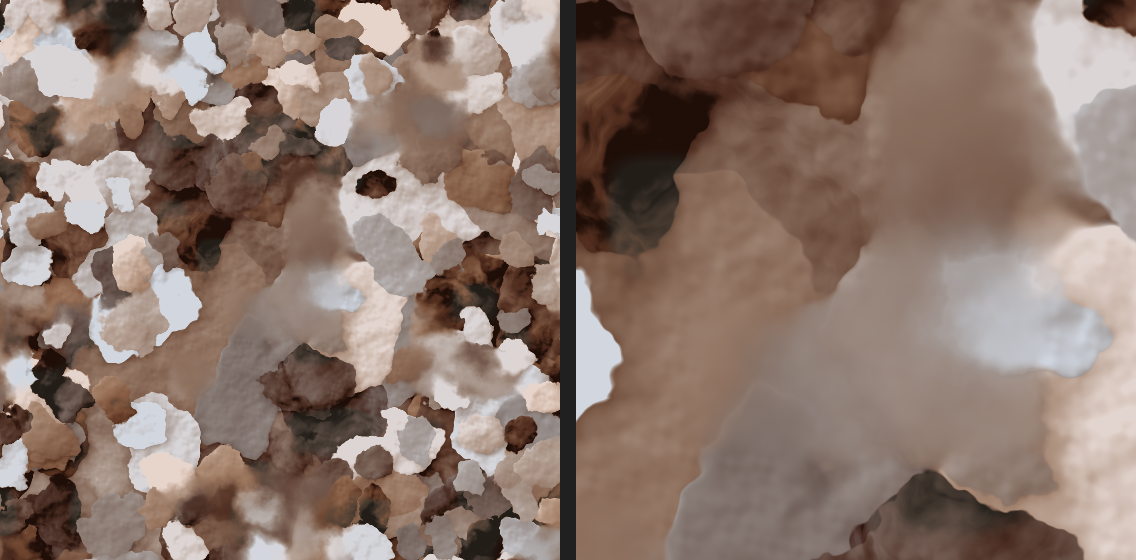
Left: the whole. Right: its middle third, enlarged.
Give the GLSL for this texture, as a Shadertoy shader.

```glsl
// Heap of torn clay and shell flakes: large in the middle, small at the rim.
// Layers of jittered, noise-warped splats are painted coarse to fine, each with
// its own tone, slope, rim and shadow; relief, crags and soft spots finish it.

const int LAYERS = 5;
const float COARSE_CELL = 0.25;     // cell size of the first layer
const float CELL_SHRINK = 0.71;     // size ratio between layers
const float EDGE_WARP = 0.34;       // raggedness of outlines, in cells
const float SHARP_EDGE = 0.0012;    // half width of a crisp outline
const float SOFT_EDGE = 0.035;      // half width inside a soft spot
const float SHADOW_REACH = 0.010;
const float SHADOW_DEPTH = 0.26;
const float RIM_WIDTH = 0.005;
const float RELIEF_SCALE = 11.0;
const float RELIEF_DEPTH = 1.15;
const float CRAG_DEPTH = 0.85;
const float TONE_BIAS = 0.05;
const vec2 LIGHT_DIR = vec2(-0.6, 0.8);

const vec3 UMBER = vec3(0.12, 0.055, 0.03);
const vec3 RUST = vec3(0.31, 0.18, 0.13);
const vec3 BROWN = vec3(0.45, 0.33, 0.27);
const vec3 CLAY = vec3(0.57, 0.47, 0.41);
const vec3 SAND = vec3(0.69, 0.62, 0.58);
const vec3 CHALK = vec3(0.86, 0.835, 0.835);
const vec3 SLATE = vec3(0.30, 0.31, 0.28);
const vec3 WARM_SHIFT = vec3(0.09, -0.01, -0.09);

vec3 hash3(vec2 p) {
    vec3 q = fract(p.xyx * vec3(0.1031, 0.1030, 0.0973));
    q += dot(q, q.yxz + 33.33);
    return fract((q.xxy + q.yzz) * q.zyx);
}

float noise(vec2 p) {
    vec2 i = floor(p), f = fract(p);
    f = f * f * f * (f * (f * 6.0 - 15.0) + 10.0);
    float low = mix(hash3(i).x, hash3(i + vec2(1, 0)).x, f.x);
    float high = mix(hash3(i + vec2(0, 1)).x, hash3(i + vec2(1, 1)).x, f.x);
    return mix(low, high, f.y);
}

float fbm(vec2 p) {
    float sum = 0.0, gain = 0.5;
    for (int i = 0; i < 5; i++) {
        sum += gain * noise(p);
        p = mat2(1.6, 1.2, -1.2, 1.6) * p + 7.3;
        gain *= 0.5;
    }
    return sum;
}

// Palette stops are spaced by their share of the area
vec3 toneColor(float t) {
    vec3 c = mix(UMBER, RUST, smoothstep(0.03, 0.17, t));
    c = mix(c, BROWN, clamp((t - 0.17) / 0.17, 0.0, 1.0));
    c = mix(c, CLAY, clamp((t - 0.34) / 0.21, 0.0, 1.0));
    c = mix(c, SAND, clamp((t - 0.55) / 0.21, 0.0, 1.0));
    return mix(c, CHALK, clamp((t - 0.76) / 0.17, 0.0, 1.0));
}

// Paints one layer over surface = (tone, warmth, roughness)
void paintLayer(inout vec3 surface, vec2 p, vec2 middle, int layer, float edge) {
    float cell = COARSE_CELL * pow(CELL_SHRINK, float(layer));
    float fineness = float(layer) / float(LAYERS - 1);
    vec2 seed = vec2(37.0, 71.0) * float(layer + 1);
    vec2 q = p / cell + seed;
    q += EDGE_WARP * 2.0 * (vec2(fbm(q * 1.7), fbm(q * 1.7 + 40.0)) - 0.5);
    vec2 home = floor(q);
    for (int k = 0; k < 9; k++) {
        vec2 id = home + vec2(k % 3, k / 3) - 1.0;
        vec3 place = hash3(id), look = hash3(id + 211.0), form = hash3(id + 503.0);
        vec2 center = id + 0.5 + 0.5 * (place.xy - 0.5);

        // Fine flakes grow common toward the canvas rim
        vec2 fromMiddle = abs((center - seed) * cell - middle) / middle;
        float rim = smoothstep(0.25, 0.9, max(fromMiddle.x, fromMiddle.y));
        if (place.z > mix(mix(0.92, 0.02, sqrt(fineness)), 0.62, rim)) continue;

        // Outline between an ellipse and a rounded box
        float angle = 6.2832 * form.x;
        vec2 axis = vec2(cos(angle), sin(angle));
        vec2 d = q - center;
        vec2 local = vec2(dot(d, axis), dot(d, vec2(-axis.y, axis.x)));
        local *= vec2(0.86, 1.2);
        float span = mix(length(local), max(abs(local.x), abs(local.y)), 0.6 * form.y);
        float tone = look.x + TONE_BIAS;
        float radius = mix(0.42, 0.66, form.z) * mix(0.72, 1.0, smoothstep(0.0, 0.35, tone));
        float dist = (span - radius) * cell;

        // Shadow below, slope and bright rim on top
        float lit = dot(normalize(d + 0.001), LIGHT_DIR);
        float shade = SHADOW_DEPTH * look.z * (0.6 - 0.4 * lit);
        surface.x -= shade * exp(-max(dist, 0.0) / SHADOW_REACH);
        tone += 0.22 * (look.y - 0.3) * dot(d, LIGHT_DIR);
        tone += 0.16 * form.y * lit * exp(-abs(dist) / RIM_WIDTH);
        float rough = 1.0 - smoothstep(0.12, 0.42, look.x);
        float width = min(edge, 0.3 * cell);
        float cover = 1.0 - smoothstep(-width, width, dist);
        surface = mix(surface, vec3(tone, look.y - 0.5, rough), cover);
    }
}

void mainImage(out vec4 fragColor, in vec2 fragCoord) {
    vec2 p = fragCoord / iResolution.y;
    vec2 middle = 0.5 * iResolution.xy / iResolution.y;
    float soft = smoothstep(0.60, 0.82, noise(p * 9.0 + 15.0));
    float edge = max(mix(SHARP_EDGE, SOFT_EDGE, soft), 0.8 / iResolution.y);

    vec3 surface = vec3(0.2 + 0.6 * noise(p * 6.0), 0.0, 0.5);
    for (int i = 0; i < LAYERS; i++) paintLayer(surface, p, middle, i, edge);

    // Side-lit relief and crags, faded out in soft spots
    vec2 r = p * RELIEF_SCALE;
    float relief = fbm(r) - fbm(r + 0.07 * LIGHT_DIR);
    float crag = fbm(p * 24.0 + 3.0 * fbm(r)) - 0.5;
    float detail = RELIEF_DEPTH * relief + CRAG_DEPTH * surface.z * crag;
    float tone = surface.x + (1.0 - 0.9 * soft) * detail + 0.2 * (fbm(p * 8.0 + 9.0) - 0.5);

    // Warm and cool flakes, with grey-green crevices
    vec3 color = toneColor(tone) + WARM_SHIFT * surface.y * smoothstep(0.0, 0.4, tone);
    float mossy = smoothstep(0.56, 0.75, noise(p * 13.0 + 60.0)) * (1.0 - smoothstep(0.15, 0.4, tone));
    color = mix(color, SLATE * (0.5 + 2.0 * max(tone, 0.0)), 0.6 * mossy);
    fragColor = vec4(clamp(color, 0.0, 1.0), 1.0);
}
```
